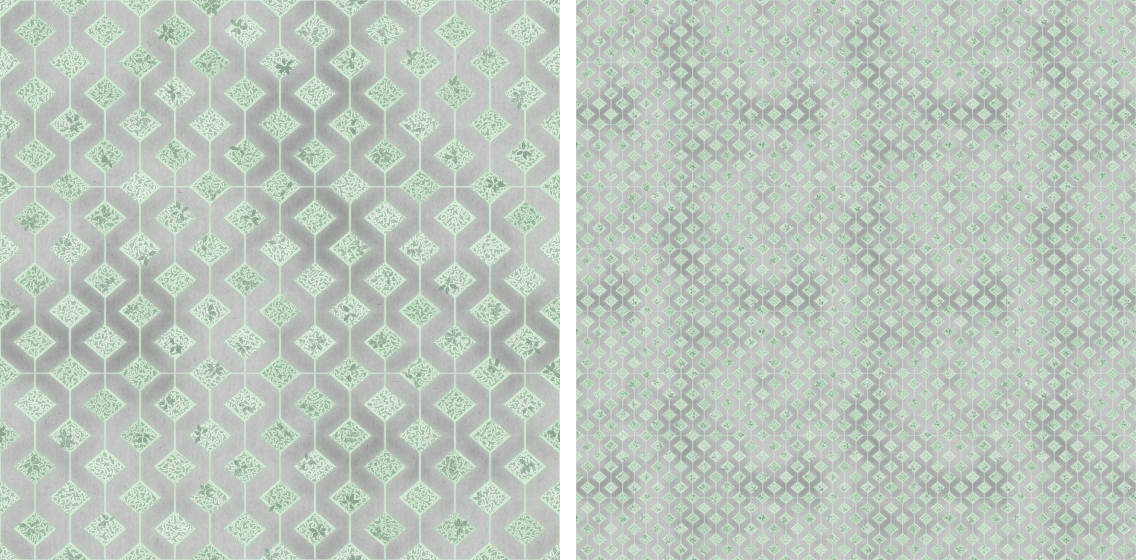
Left: one tile. Right: repeated 3 by 3.
A three.js fragment shader for this pattern:

```glsl
// Staggered leafy green diamonds strung on pale lines over a cloudy grey ground.
varying vec2 vUv;

const vec2 REPEATS = vec2(8.0, 9.0);        // diamonds come in two offset sets of 8 x 9
const vec2 HALF_SIZE = vec2(0.0350, 0.0300);
const float SOFT = 0.0013;
const vec3 GREY_DARK = vec3(0.595, 0.605, 0.598);
const vec3 GREY_LIGHT = vec3(0.775, 0.777, 0.775);
const vec3 HALO = vec3(0.735, 0.805, 0.740);
const vec3 PALE = vec3(0.835, 0.925, 0.840);
const vec3 MOSS = vec3(0.640, 0.745, 0.655);
const vec3 NEEDLE = vec3(0.835, 0.900, 0.838);
const vec3 LEAF = vec3(0.510, 0.595, 0.530);

float hash(vec2 p) {
  vec3 q = fract(vec3(p.xyx) * 0.1031);
  q += dot(q, q.yzx + 33.33);
  return fract((q.x + q.y) * q.z);
}

// Value noise that wraps after a whole number of cells.
float noise(vec2 uv, vec2 cells, float seed) {
  vec2 p = uv * cells;
  vec2 i = floor(p);
  vec2 f = fract(p);
  f = f * f * (3.0 - 2.0 * f);
  vec2 a = mod(i, cells) + seed;
  vec2 b = mod(i + 1.0, cells) + seed;
  return mix(mix(hash(a), hash(vec2(b.x, a.y)), f.x),
             mix(hash(vec2(a.x, b.y)), hash(b), f.x), f.y);
}

float clouds(vec2 uv, float cells, float seed) {
  float sum = 0.0;
  float weight = 0.5;
  for (int i = 0; i < 5; i++) {
    sum += weight * noise(uv, vec2(cells), seed);
    cells *= 2.0;
    weight *= 0.55;
  }
  return sum;
}

// Short strokes, one per cell, each turned at random.
float needles(vec2 uv, float cells) {
  vec2 p = uv * cells;
  float nearest = 1.0;
  for (int y = -1; y <= 1; y++) {
    for (int x = -1; x <= 1; x++) {
      vec2 cell = floor(p) + vec2(float(x), float(y));
      vec2 id = mod(cell, cells);
      float angle = 6.2832 * hash(id + 7.0);
      vec2 along = vec2(cos(angle), sin(angle));
      vec2 d = p - cell - vec2(hash(id + 19.0), hash(id + 43.0));
      d -= along * clamp(dot(d, along), -0.55, 0.55);
      nearest = min(nearest, length(d));
    }
  }
  return 1.0 - smoothstep(0.10, 0.42, nearest);
}

float diamond(vec2 p, vec2 size) {
  return (dot(abs(p) / size, vec2(1.0)) - 1.0) * size.x * size.y / length(size);
}

// Sprig of pointed leaves fanned around a random point of the diamond.
float sprig(vec2 p, vec2 id) {
  vec2 root = (vec2(hash(id + 61.0), hash(id + 83.0)) - 0.5) * HALF_SIZE * 0.9;
  float turn = 6.2832 * hash(id + 97.0);
  float cover = 0.0;
  for (int i = 0; i < 6; i++) {
    float k = float(i);
    float pick = hash(id + 113.0 + 17.0 * k);
    float angle = turn + k * 1.05 + pick;
    vec2 axis = vec2(cos(angle), sin(angle));
    float len = mix(0.0045, 0.0085, pick);
    vec2 d = p - root - axis * (len + 0.004 * hash(id + 11.0 * k));
    float along = dot(d, axis) / len;
    float across = abs(dot(d, vec2(-axis.y, axis.x)));
    float edge = across - 0.42 * len * (1.0 - along * along);
    float vein = 0.75 + 0.25 * smoothstep(0.0, 0.0014, across);
    cover = max(cover, (1.0 - smoothstep(-SOFT, SOFT, edge)) * vein * step(0.35, pick));
  }
  return cover * step(hash(id + 31.0), 0.65) * mix(0.5, 0.95, hash(id + 47.0));
}

float line(float coord, float count, float halfWidth) {
  float d = abs(fract(coord * count + 0.5) - 0.5) / count;
  return 1.0 - smoothstep(halfWidth - SOFT, halfWidth + SOFT, d);
}

void main() {
  // Nearest diamond of the two offset sets.
  vec2 q = vUv * REPEATS;
  vec2 corner = floor(q + 0.5);
  vec2 middle = floor(q) + 0.5;
  vec2 a = (q - corner) / REPEATS;
  vec2 b = (q - middle) / REPEATS;
  bool first = diamond(a, HALF_SIZE) < diamond(b, HALF_SIZE);
  vec2 p = first ? a : b;
  vec2 id = mod(2.0 * (first ? corner : middle), 2.0 * REPEATS);
  float d = diamond(p, HALF_SIZE);
  float strokes = needles(vUv, 192.0);
  float grain = noise(vUv, vec2(384.0, 256.0), 5.0) - 0.5;

  // Cloudy worn ground with a faint weave.
  float mist = clouds(vUv, 5.0, 3.0);
  vec3 color = mix(GREY_DARK, GREY_LIGHT, smoothstep(0.22, 0.78, mist));
  color += 0.045 * grain + 0.02 * (noise(vUv, vec2(256.0, 32.0), 71.0) - 0.5);
  color -= 0.09 * smoothstep(0.93, 1.0, noise(vUv, vec2(160.0), 29.0));

  // Lines and green bloom.
  float column = abs(fract(vUv.x * 16.0 + 0.5) - 0.5) / 16.0;
  float bloom = max(0.85 * exp(-max(d, 0.0) / 0.0075), 0.5 * exp(-column / 0.004));
  color = mix(color, HALO, bloom);
  float wear = mix(0.6, 1.0, noise(vUv, vec2(16.0, 24.0), 53.0));
  float strings = max(line(vUv.x, 16.0, 0.0017), 0.9 * line(vUv.y, 3.0, 0.0015));
  color = mix(color, PALE, strings * wear);

  // Foliage with a ragged rim, then sides of uneven brightness.
  float ragged = d - 0.0035 * (strokes - 0.5);
  vec3 foliage = mix(MOSS, NEEDLE, strokes) + 0.06 * grain;
  foliage += (hash(id + 5.0) - 0.5) * vec3(0.09, 0.05, 0.08);
  color = mix(color, foliage, 1.0 - smoothstep(-SOFT, SOFT, ragged));
  float side = hash(id + 23.0 + step(0.0, p) * vec2(37.0, 59.0));
  float rim = 1.0 - smoothstep(0.0006, 0.0032, abs(d));
  color = mix(color, PALE, rim * mix(0.1, 0.95, smoothstep(0.3, 0.8, side)));
  color = mix(color, LEAF, sprig(p, id));

  gl_FragColor = vec4(color, 1.0);
}
```
